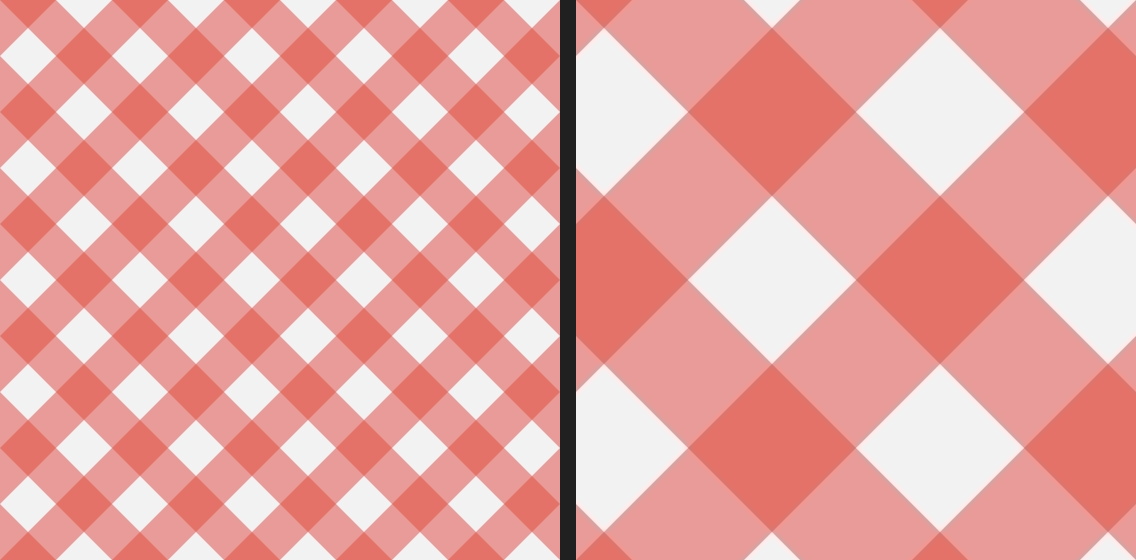
Left: the whole. Right: its middle third, enlarged.
Give the GLSL for this pattern, as a WebGL 1 fragment shader.

```glsl
precision highp float;
// Diagonal gingham: two sets of translucent red bands cross at right angles
// over off-white. Band coverage is a smoothed periodic distance; brightness
// changes crisply at the edges while the hue bleeds slightly across them.
uniform vec2 u_resolution;

// Coverage of both band sets: half of each unit period is filled.
vec2 bands(vec2 diagonal, float blur) {
  vec2 fromCentre = abs(fract(diagonal + 0.25) - 0.5);
  return 1.0 - smoothstep(0.25 - blur, 0.25 + blur, fromCentre);
}

// Zero, one or two layers of dyed cloth.
vec3 clothColour(vec2 cover) {
  vec3 white = vec3(0.949, 0.949, 0.949);
  vec3 pink = vec3(0.910, 0.608, 0.598);
  vec3 red = vec3(0.898, 0.447, 0.408);
  return mix(mix(white, pink, cover.x), mix(pink, red, cover.x), cover.y);
}

float luma(vec3 colour) {
  return dot(colour, vec3(0.299, 0.587, 0.114));
}

void main() {
  float size = min(u_resolution.x, u_resolution.y);
  vec2 p = 5.0 * gl_FragCoord.xy / size;   // five repeats each way
  vec2 diagonal = vec2(p.x + p.y, p.x - p.y);
  float pixel = 5.0 * sqrt(2.0) / size;    // one pixel across a band edge

  vec3 crisp = clothColour(bands(diagonal, 0.8 * pixel));
  vec3 bleed = clothColour(bands(diagonal, max(0.026, pixel)));

  // Crisp brightness over softened hue.
  vec3 colour = bleed + luma(crisp) - luma(bleed);
  gl_FragColor = vec4(clamp(colour, 0.0, 1.0), 1.0);
}
```
